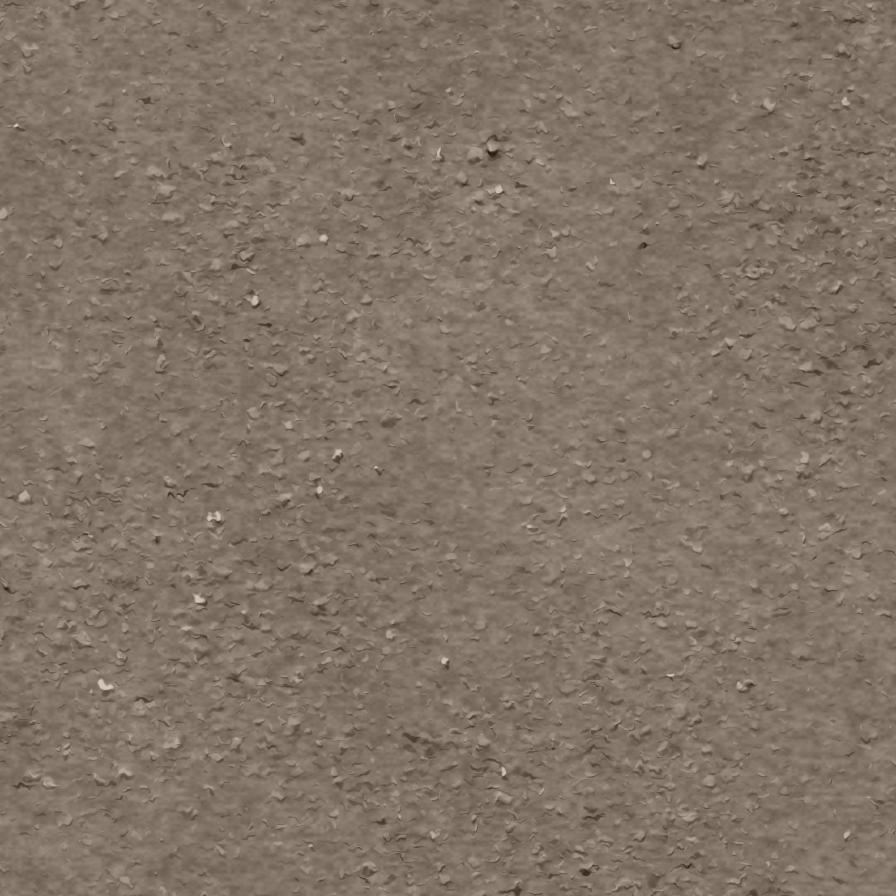
Write a Shadertoy shader that draws this texture.

```glsl
// Dry, compacted brown earth: a soft, finely streaked ground with crumbly patches.
// Layered value noise gives the ground; jittered cells scatter crumbs, short
// horizontal cracks, dark hollows and a few pale stones over it.

const vec3 EARTH = vec3(0.511, 0.459, 0.409);
const vec3 STONE = vec3(0.86, 0.82, 0.76);

vec3 hash3(vec2 p) {
    vec3 q = fract(vec3(p.xyx) * vec3(0.1031, 0.1030, 0.0973));
    q += dot(q, q.yxz + 33.33);
    return fract((q.xxy + q.yzz) * q.zyx);
}

// Value noise centred on zero
float noise(vec2 p, float seed) {
    vec2 cell = floor(p) + seed * 37.0;
    vec2 f = fract(p);
    f = f * f * (3.0 - 2.0 * f);
    float low = mix(hash3(cell).x, hash3(cell + vec2(1, 0)).x, f.x);
    float high = mix(hash3(cell + vec2(0, 1)).x, hash3(cell + vec2(1, 1)).x, f.x);
    return mix(low, high, f.y) - 0.5;
}

// Scattered soft ellipses; halfSize is in cells, density is the chance per cell
float flakes(vec2 p, float cells, vec2 halfSize, float tilt, float density, float seed) {
    vec2 grid = p * cells;
    vec2 home = floor(grid);
    float cover = 0.0;
    for (int j = -1; j <= 1; j++) {
        for (int i = -1; i <= 1; i++) {
            vec2 cell = home + vec2(i, j);
            vec3 place = hash3(cell + seed * 53.0);
            vec3 form = hash3(cell + seed * 53.0 + 411.0);
            float angle = (form.x - 0.5) * tilt;
            float c = cos(angle), s = sin(angle);
            vec2 d = mat2(c, -s, s, c) * (grid - cell - place.xy);
            d /= halfSize * mix(0.55, 1.3, form.y);
            float body = 1.0 - smoothstep(0.4, 1.1, length(d));
            float present = smoothstep(0.0, 0.1, density - place.z);
            cover = max(cover, body * present * mix(0.2, 1.0, form.z));
        }
    }
    return cover;
}

// Bends outlines so that scattered shapes look broken
vec2 ragged(vec2 p) {
    vec2 bend = vec2(noise(p * 95.0, 1.0), noise(p * 95.0, 2.0));
    vec2 nick = vec2(noise(p * 210.0, 3.0), noise(p * 210.0, 4.0));
    return p + bend * vec2(0.009, 0.006) + nick * 0.005;
}

// Brightness of the smooth ground
float groundTone(vec2 p) {
    float tone = 0.030 * noise(p * 5.0, 5.0);
    tone += 0.030 * noise(p * vec2(22.0, 34.0), 6.0);
    tone += 0.066 * noise(p * vec2(65.0, 120.0), 7.0);
    tone += 0.085 * noise(p * vec2(125.0, 220.0), 8.0);
    tone += 0.045 * noise(p * vec2(270.0, 340.0), 9.0);
    return tone;
}

// Lit crumbs with a shadow along their lower edge
float crumbTone(vec2 p, float cells, float density, float seed) {
    vec2 halfSize = vec2(0.42, 0.27);
    vec2 shadowShift = vec2(-0.05, 0.20) / cells;
    float lit = flakes(p, cells, halfSize, 1.4, density, seed);
    float shade = flakes(p + shadowShift, cells, halfSize, 1.4, density, seed);
    return 0.125 * lit - 0.165 * max(shade - lit, 0.0);
}

void mainImage(out vec4 fragColor, in vec2 fragCoord) {
    vec2 p = fragCoord / iResolution.y;
    vec2 q = ragged(p);

    // Crumbly and smooth regions
    float patches = noise(p * 4.5 + 0.7, 10.0) + 0.6 * noise(p * 11.0, 11.0);
    float rough = smoothstep(-0.45, 0.45, patches);

    // Ground, crumbs and tiny flecks
    float tone = groundTone(p);
    tone += crumbTone(q, 46.0, mix(0.09, 0.48, rough), 12.0);
    tone += 0.80 * crumbTone(q, 82.0, mix(0.24, 0.55, rough), 13.0);
    tone += 0.110 * flakes(q, 95.0, vec2(0.42, 0.26), 1.5, mix(0.12, 0.28, rough), 17.0);

    // Cracks and hollows
    tone -= 0.200 * flakes(q, 38.0, vec2(0.44, 0.095), 0.7, mix(0.06, 0.38, rough), 14.0);
    tone -= 0.130 * flakes(q, 66.0, vec2(0.50, 0.14), 0.6, mix(0.18, 0.44, rough), 15.0);
    tone -= 0.105 * flakes(q, 42.0, vec2(0.42, 0.24), 1.2, mix(0.03, 0.28, rough), 18.0);

    // Sparse pale stones, each over a small dark hollow
    float stone = flakes(q, 15.0, vec2(0.085, 0.075), 3.0, 0.22, 16.0);
    float hollow = flakes(q + vec2(-0.002, 0.005), 15.0, vec2(0.085, 0.075), 3.0, 0.22, 16.0);
    tone -= 0.18 * max(hollow - stone, 0.0);

    vec3 color = mix(EARTH + tone, STONE, 0.9 * stone);
    fragColor = vec4(color, 1.0);
}
```
